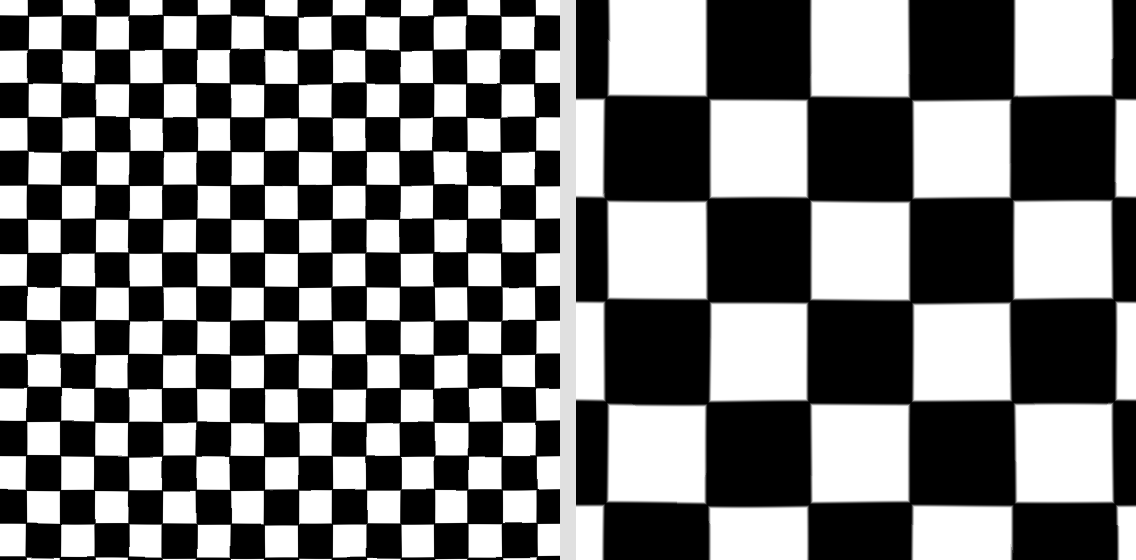
Left, the full canvas; right, a detail of the centre.
Give the GLSL for this pattern, as a WebGL 1 fragment shader.

```glsl
precision highp float;
// Black and white checkerboard with slightly spreading columns and small jogs along the edges.

uniform vec2 u_resolution;

vec2 gradientAt(vec2 cell) {
  float angle = 6.2832 * fract(sin(dot(cell, vec2(127.1, 311.7))) * 4375.85);
  return vec2(cos(angle), sin(angle));
}

float gradientNoise(vec2 p) {
  vec2 i = floor(p);
  vec2 f = fract(p);
  vec2 w = f * f * f * (f * (f * 6.0 - 15.0) + 10.0);
  float a = dot(gradientAt(i), f);
  float b = dot(gradientAt(i + vec2(1.0, 0.0)), f - vec2(1.0, 0.0));
  float c = dot(gradientAt(i + vec2(0.0, 1.0)), f - vec2(0.0, 1.0));
  float d = dot(gradientAt(i + vec2(1.0, 1.0)), f - vec2(1.0, 1.0));
  return mix(mix(a, b, w.x), mix(c, d, w.x), w.y);
}

// Abrupt small shift, zero over most of the board
float edgeJog(vec2 p) {
  return 0.02 * floor(gradientNoise(p) * 2.0 + 0.5);
}

// Board coordinates, one unit per square, counted from the top
vec2 boardCoords(vec2 uv) {
  float down = 1.0 - uv.y;
  float across = uv.x - 0.5026;
  float column = across * 16.6 / (1.0 + 0.0087 * down) + 0.5;
  float row = down * 16.53 - 0.474 + 0.13 * across * across * down;
  return vec2(column, row);
}

void main() {
  vec2 uv = gl_FragCoord.xy / u_resolution;
  vec2 board = boardCoords(uv);

  // Uneven edges, stronger away from the middle
  float wear = smoothstep(0.05, 0.45, length(uv - 0.5));
  vec2 jog = vec2(edgeJog(board * 0.45 + 3.7), edgeJog(board * 0.45 + 41.3));
  vec2 drift = vec2(gradientNoise(board * 0.6 + 17.2), gradientNoise(board * 0.6 + 73.9));
  board += jog * wear + 0.02 * drift;

  // White squares sit slightly inside their cells
  vec2 cell = floor(board);
  vec2 fromCentre = abs(board - cell - 0.5);
  float edgeDistance = 0.5 - max(fromCentre.x, fromCentre.y);
  float softness = max(0.02, 10.0 / min(u_resolution.x, u_resolution.y));
  float square = smoothstep(0.019 - softness, 0.019 + softness, edgeDistance);
  float isWhite = mod(cell.x + cell.y, 2.0);

  gl_FragColor = vec4(vec3(square * isWhite), 1.0);
}
```
